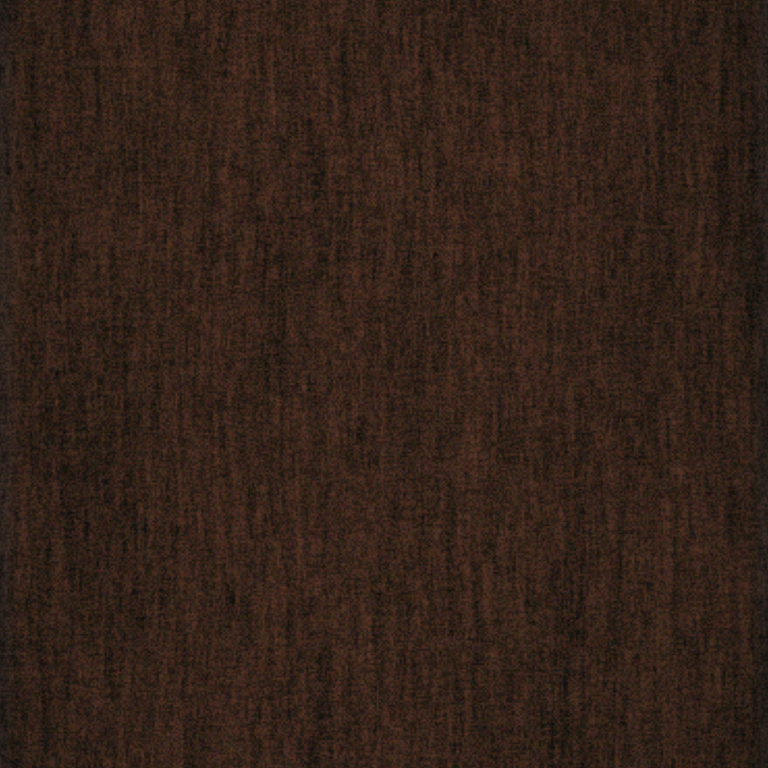
This texture is drawn by a three.js fragment shader. Its source:

```glsl
varying vec2 vUv;

float hash(vec2 cell) {
  vec3 q = fract(vec3(cell.xyx) * 0.1031);
  q += dot(q, q.yzx + 33.33);
  return fract((q.x + q.y) * q.z);
}

// Smooth value noise, centred on zero
float noise(vec2 p) {
  vec2 cell = floor(p);
  vec2 f = fract(p);
  f = f * f * (3.0 - 2.0 * f);
  float low = mix(hash(cell), hash(cell + vec2(1.0, 0.0)), f.x);
  float high = mix(hash(cell + vec2(0.0, 1.0)), hash(cell + vec2(1.0, 1.0)), f.x);
  return mix(low, high, f.y) - 0.5;
}

// Vertical bands, from wide and soft to narrow
float bands(vec2 p) {
  float sum = 0.0;
  float weight = 0.5;
  vec2 scale = vec2(7.0, 2.5);
  for (int i = 0; i < 4; i++) {
    sum += weight * noise(p * scale + float(i) * 17.3);
    scale *= vec2(2.3, 1.8);
    weight *= 0.75;
  }
  return sum;
}

void main() {
  // Fibres lean slightly as they run up the board
  vec2 p = vUv;
  p.x += 0.012 * noise(vUv * vec2(5.0, 4.0)) + 0.004 * noise(vUv * vec2(16.0, 11.0) + 5.0);

  // Grain: bands, long streaks, short fibres and faint cross lines
  float tone = 1.0 + 0.28 * bands(p);
  tone += 0.26 * noise(p * vec2(150.0, 9.0) + 31.0);
  tone += 0.32 * noise(p * vec2(240.0, 42.0) + 57.0);
  tone += 0.18 * noise(vUv * vec2(45.0, 260.0) + 83.0);

  // Pale flecks and short dark pores
  float fleck = smoothstep(0.36, 0.48, noise(p * vec2(200.0, 48.0) + 109.0));
  float pore = smoothstep(0.37, 0.48, noise(vUv * vec2(95.0, 190.0) + 131.0));
  tone += 0.16 * fleck - 0.2 * pore;

  // Fine surface speckle
  tone += 0.55 * noise(vUv * 370.0 + 157.0);
  vec3 tint = vec3(noise(vUv * 300.0 + 11.0),
                   noise(vUv * 310.0 + 211.0),
                   noise(vUv * 290.0 + 401.0));

  // Brighter towards the middle, cool and dim at the side edges
  float side = abs(vUv.x - 0.47);
  tone *= 1.06 - 0.45 * side * side;
  float rim = smoothstep(0.03, 0.0, vUv.x) + smoothstep(0.975, 0.995, vUv.x);

  vec3 wood = vec3(0.192, 0.128, 0.094) * tone;
  wood.r += 0.05 * (tone - 1.0);
  wood += tint * vec3(0.045, 0.035, 0.045);
  wood = mix(wood, vec3(0.14, 0.125, 0.115) * tone, 0.6 * rim);

  gl_FragColor = vec4(wood, 1.0);
}
```
